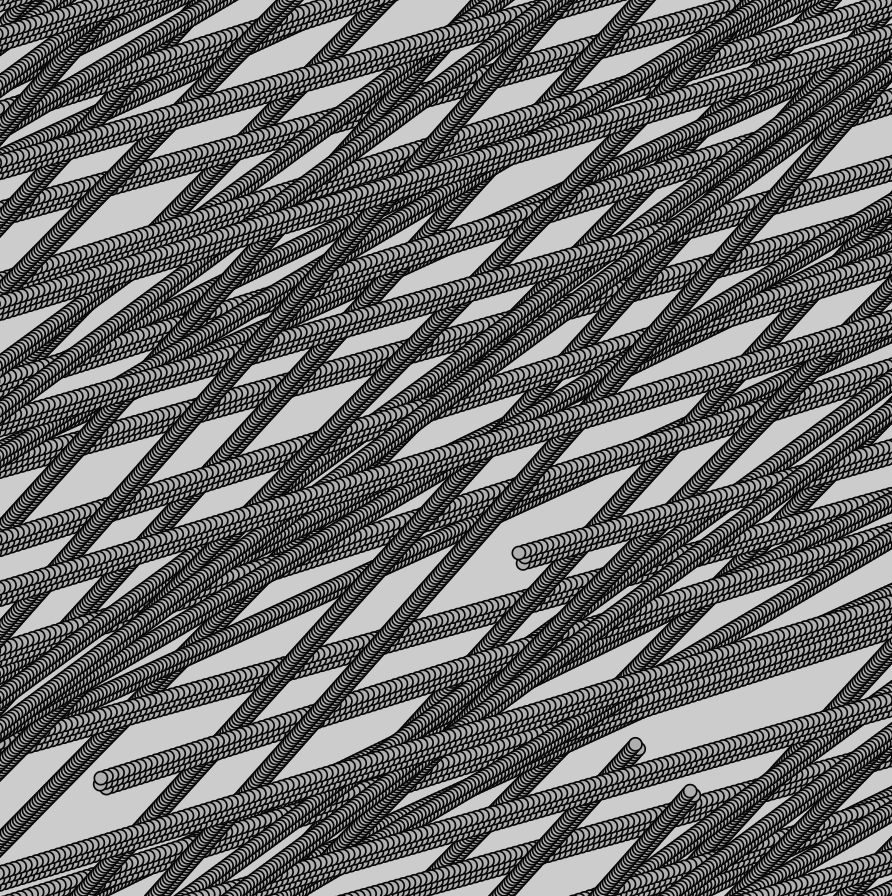
A WebGL 1 fragment shader for this pattern:

```glsl
precision highp float;

uniform vec2 u_resolution;

// Colours
const vec3 PAPER = vec3(0.80);
const vec3 FILL = vec3(0.69);
const vec3 INK = vec3(0.03);

// Discs, in canvas heights
const float RADIUS = 0.0073;
const float STROKE = 0.0019;
const float ROW_SHIFT = 0.0062;
const float JITTER = 0.018;
const float LOOSE_ENDS = 0.07;

// Families of chains: angle, angle variation, disc step, number of rows
const vec4 SHALLOW = vec4(0.295, 0.025, 0.0065, 3.0);
const vec4 MIDDLE = vec4(0.52, 0.13, 0.0046, 2.0);
const vec4 STEEP = vec4(0.82, 0.05, 0.0039, 2.0);

// Repeat distance of each family and offset between passes
const vec2 SHALLOW_PITCH = vec2(0.29, 0.058);
const vec2 MIDDLE_PITCH = vec2(0.29, 0.036);
const vec2 STEEP_PITCH = vec2(0.35, 0.070);

const int PASSES = 5;
const int MAX_ROWS = 3;
const int STACK = 3;

float hash(vec2 p) {
    return fract(sin(dot(p, vec2(127.1, 311.7))) * 43758.5453);
}

// Overlapping outlined discs along x; the disc with the lowest index is on top
vec3 drawChain(vec3 color, vec2 p, float stepSize, float tip, float pixel) {
    float outer = RADIUS + 0.5 * STROKE;
    float inner = RADIUS - 0.5 * STROKE;
    float reach = outer + 0.5 * pixel;
    float chordSquared = reach * reach - p.y * p.y;
    if (chordSquared <= 0.0) return color;

    float top = max(ceil((p.x - sqrt(chordSquared)) / stepSize), tip);
    for (int i = 0; i < STACK; i++) {
        float index = top + float(STACK - 1 - i);
        float d = length(p - vec2(index * stepSize, 0.0));
        float cover = clamp((outer - d) / pixel + 0.5, 0.0, 1.0);
        float rim = clamp((d - inner) / pixel + 0.5, 0.0, 1.0);
        color = mix(color, mix(FILL, INK, rim), cover);
    }
    return color;
}

// One pass of parallel chains, each made of rows stacked from below
vec3 drawFamily(vec3 color, vec2 p, vec4 family, vec2 pitch,
                float heading, float pass, float seed, float pixel) {
    float angle = family.x + family.y * (hash(vec2(pass, seed)) - 0.5) * 2.0;
    vec2 along = vec2(cos(angle), sin(angle));
    vec2 q = vec2(dot(p, along) * heading, dot(p, vec2(-along.y, along.x)));

    float lane = (q.y - pitch.y * mod(pass * 2.0, float(PASSES))) / pitch.x
               + 0.37 * seed;
    vec2 id = vec2(floor(lane) + 13.0 * seed, pass + 7.0 * seed);
    q.y = (fract(lane) - 0.5) * pitch.x + JITTER * (hash(id) - 0.5) * 2.0;

    // A few chains end inside the canvas
    float loose = step(hash(id + 5.3), LOOSE_ENDS);
    float tip = mix(-2.0, hash(id + 9.1) - 0.5, loose);
    float tipIndex = floor(tip / family.z);

    for (int i = 0; i < MAX_ROWS; i++) {
        float row = float(MAX_ROWS - 1 - i);
        if (row < family.w) {
            vec2 shift = vec2(family.z * hash(id + row), row * ROW_SHIFT);
            color = drawChain(color, q + shift, family.z, tipIndex, pixel);
        }
    }
    return color;
}

void main() {
    float pixel = 1.0 / u_resolution.y;
    vec2 p = (gl_FragCoord.xy - 0.5 * u_resolution) * pixel;
    vec3 color = PAPER;

    // Interleave the families so that chains cross over and under
    for (int i = 0; i < PASSES; i++) {
        float pass = float(i);
        color = drawFamily(color, p, STEEP, STEEP_PITCH, -1.0, pass, 1.0, pixel);
        color = drawFamily(color, p, MIDDLE, MIDDLE_PITCH, 1.0, pass, 2.0, pixel);
        color = drawFamily(color, p, SHALLOW, SHALLOW_PITCH, 1.0, pass, 3.0, pixel);
    }
    gl_FragColor = vec4(color, 1.0);
}
```
